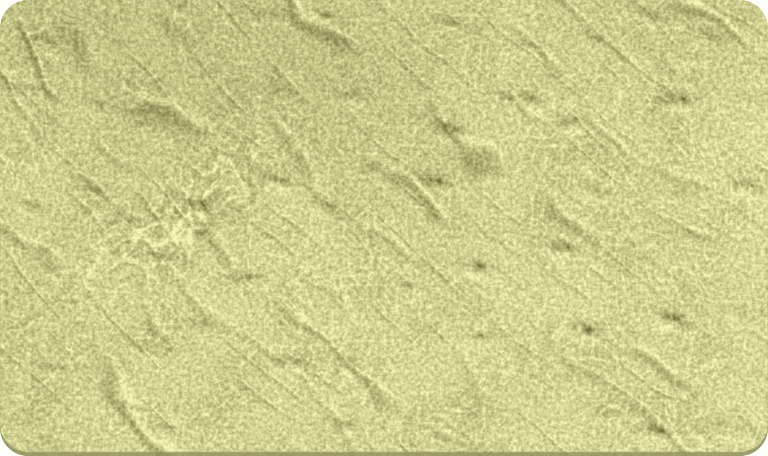
This texture is drawn by a WebGL 1 fragment shader. Its source:

```glsl
precision highp float;
// Pale yellow-green embossed hide: diagonal folds, light veins and dark quill dimples on a rounded card.

uniform vec2 u_resolution;

const vec3 HIDE_COLOR = vec3(0.838, 0.836, 0.592);
const vec3 TONE_TINT = vec3(1.0, 1.0, 0.93);
const vec3 PAPER_COLOR = vec3(1.0, 1.0, 0.98);
const vec3 LIP_COLOR = vec3(0.56, 0.56, 0.37);
const float CORNER_RADIUS = 0.062;
const float LIP_HEIGHT = 0.009;
const float GRAIN_SCALE = 105.0;
const float GRAIN_AMOUNT = 0.155;
const float FIBRE_AMOUNT = 0.042;
const float FOLD_SCALE = 8.0;
const float FOLD_AMOUNT = 0.15;
const float VEIN_AMOUNT = 0.11;
const float DIMPLE_CELL = 0.17;
const float DIMPLE_AMOUNT = 0.26;

float hash(vec2 p) {
  vec3 q = fract(p.xyx * 0.1031);
  q += dot(q, q.yzx + 33.33);
  return fract((q.x + q.y) * q.z);
}

vec2 rotate(vec2 p, float angle) {
  float c = cos(angle), s = sin(angle);
  return vec2(c * p.x - s * p.y, s * p.x + c * p.y);
}

float cornerSlope(vec2 cell, vec2 offset) {
  float angle = 6.2832 * hash(cell);
  return dot(vec2(cos(angle), sin(angle)), offset);
}

float gradientNoise(vec2 p) {
  vec2 i = floor(p), f = fract(p);
  vec2 w = f * f * f * (f * (f * 6.0 - 15.0) + 10.0);
  vec2 e = vec2(1.0, 0.0);
  float low = mix(cornerSlope(i, f), cornerSlope(i + e, f - e), w.x);
  float high = mix(cornerSlope(i + e.yx, f - e.yx), cornerSlope(i + e.xx, f - e.xx), w.x);
  return mix(low, high, w.y);
}

float bell(float x) {
  return exp(-x * x);
}

// Fine pores and crossing hair-thin fibres
float grain(vec2 p) {
  float tone = gradientNoise(p * GRAIN_SCALE) + 0.8 * gradientNoise(p * GRAIN_SCALE * 1.6 + 40.0);
  tone *= GRAIN_AMOUNT;
  for (int i = 0; i < 4; i++) {
    float k = float(i);
    vec2 q = rotate(p, 0.3 + 0.8 * k) * vec2(13.0, 38.0) + 17.0 * k;
    float n = gradientNoise(q + 0.6 * gradientNoise(p * 18.0 + k));
    float patchy = smoothstep(-0.2, 0.4, gradientNoise(p * 7.0 + 9.0 * k));
    tone += FIBRE_AMOUNT * patchy * (1.6 * bell(n / 0.09) - 0.7);
  }
  return tone;
}

// A lit crest with a soft shadow on its lower-left side
float creases(vec2 q, float frequency, float seed) {
  float wander = 1.1 * gradientNoise(q * vec2(2.2, 3.5) + seed)
               + 0.25 * gradientNoise(q * vec2(9.0, 14.0) + seed);
  float d = fract(q.y * frequency + wander) - 0.5;
  float mask = smoothstep(-0.12, 0.4, gradientNoise(q * vec2(4.5, 0.7 * frequency) + seed + 5.0));
  return mask * (0.75 * bell(d / 0.045) - bell((d + 0.13) / 0.085));
}

float folds(vec2 p) {
  vec2 q = rotate(p, 0.8 - 0.09 * p.x);
  return FOLD_AMOUNT * (creases(q, FOLD_SCALE, 3.0) + 0.6 * creases(q, FOLD_SCALE * 2.6, 21.0));
}

// Branching light cracks, gathered along a rising band at the left
float veins(vec2 p) {
  vec2 q = p + 0.02 * vec2(gradientNoise(p * 15.0), gradientNoise(p * 15.0 + 30.0));
  vec2 band = rotate(p - vec2(0.4, 0.53), -0.65);
  float mask = bell(band.x / 0.3) * bell(band.y / 0.085);
  mask += 0.4 * bell(length(p - vec2(1.42, 0.8)) / 0.12);
  float tone = 0.0;
  for (int i = 0; i < 2; i++) {
    float n = gradientNoise(q * (14.0 + 10.0 * float(i)) + 50.0 * float(i));
    tone += bell(n / 0.07) - 0.8 * bell((n + 0.2) / 0.12);
  }
  return VEIN_AMOUNT * mask * tone;
}

// Scattered shadowed hollows, most with a dark pinhole
float dimples(vec2 p) {
  vec2 home = floor(p / DIMPLE_CELL);
  float rough = 0.8 + 1.3 * gradientNoise(p * 50.0);
  float tone = 0.0;
  for (int y = -1; y <= 1; y++) {
    for (int x = -1; x <= 1; x++) {
      vec2 cell = home + vec2(float(x), float(y));
      vec2 jitter = vec2(hash(cell + 11.0), hash(cell + 47.0));
      vec2 center = (cell + 0.15 + 0.7 * jitter) * DIMPLE_CELL;
      vec2 d = rotate(p - center, 0.5 * hash(cell + 71.0));
      d.y += 0.008 * gradientNoise(p * 28.0);
      float strength = hash(cell + 83.0) * mix(0.45, 1.0, smoothstep(0.2, 0.8, center.x));
      float hollow = bell(length(d / vec2(0.034, 0.011)));
      float rim = bell(length((d + vec2(0.0, 0.022)) / vec2(0.035, 0.011)));
      float pin = bell(length(d - vec2(0.008, 0.0)) / 0.0055);
      tone += strength * (0.3 * rim - hollow * rough - 0.7 * pin);
    }
  }
  return DIMPLE_AMOUNT * tone;
}

void main() {
  vec2 p = gl_FragCoord.xy / u_resolution.y;
  float aspect = u_resolution.x / u_resolution.y;
  float pixel = 1.0 / u_resolution.y;

  // Broad light: dim at the upper left, brighter at the lower right
  float tone = 0.045 * gradientNoise(p * 2.3 + 7.0) + 0.025 * (p.x / aspect - p.y);
  tone -= 0.05 * bell(length((p - vec2(0.6, 0.92)) / vec2(0.5, 0.2)));
  tone += grain(p) + folds(p) + veins(p) + dimples(p);
  vec3 color = HIDE_COLOR + TONE_TINT * clamp(tone, -0.4, 0.12);

  // Rounded card with a shaded lower lip
  vec2 halfSize = 0.5 * vec2(aspect, 1.0);
  vec2 corner = abs(p - halfSize) - halfSize + CORNER_RADIUS;
  float edge = length(max(corner, 0.0)) - CORNER_RADIUS;
  vec2 raised = abs(p - halfSize - vec2(0.0, LIP_HEIGHT)) - halfSize + CORNER_RADIUS;
  float lip = length(max(raised, 0.0)) - CORNER_RADIUS;
  float lipMask = smoothstep(-pixel, pixel, lip) * step(p.y, 0.5);
  color = mix(color, LIP_COLOR, 0.8 * lipMask);
  color = mix(color, PAPER_COLOR, smoothstep(-0.5 * pixel, 0.5 * pixel, edge));
  gl_FragColor = vec4(color, 1.0);
}
```
